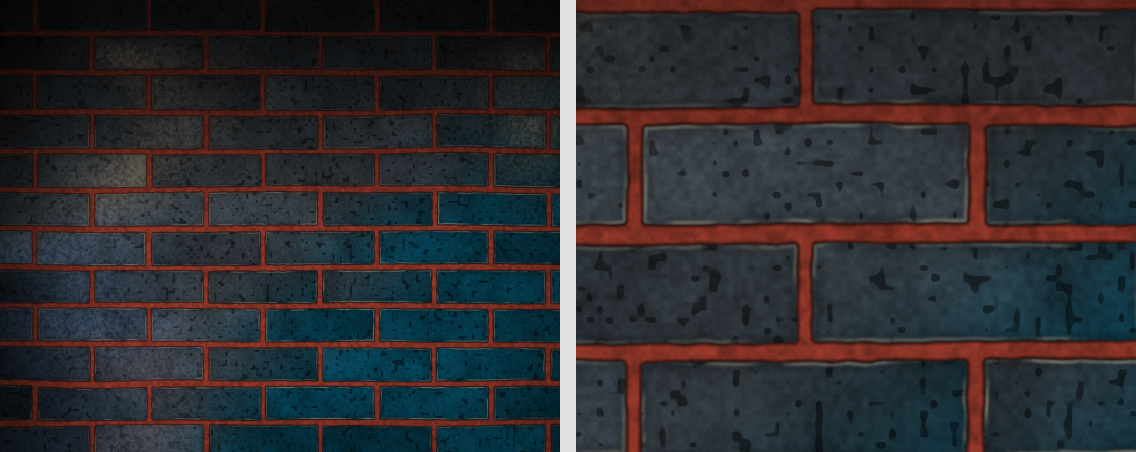
Left, the full canvas; right, a detail of the centre.
Give the GLSL for this texture, as a Shadertoy shader.

```glsl
// Layout, in canvas heights
const vec2 PITCH = vec2(0.2524, 0.0860);
const vec2 JOINT = vec2(0.0125, 0.0140);
const vec2 START = vec2(0.307, 0.118);   // in pitches, from the top left
const float CORNER = 0.003;
const float JITTER = 0.0030;
const float WAVE = 0.07;
const float RIM_WIDTH = 0.0016;

// Glaze and mortar
const vec3 SLATE = vec3(0.205, 0.235, 0.260);
const vec3 NAVY = vec3(0.125, 0.175, 0.235);
const vec3 TEAL = vec3(0.015, 0.225, 0.295);
const vec3 BEIGE = vec3(0.47, 0.42, 0.37);
const vec3 STEEL = vec3(0.33, 0.43, 0.54);
const vec3 MAUVE = vec3(0.36, 0.34, 0.38);
const vec3 RIM = vec3(0.56, 0.53, 0.46);
const vec3 MORTAR = vec3(0.52, 0.195, 0.145);
const float GRAIN = 0.45;

float hash(vec2 p) {
    vec3 q = fract(p.xyx * 0.1031);
    q += dot(q, q.yzx + 33.33);
    return fract((q.x + q.y) * q.z);
}

float noise(vec2 p) {
    vec2 i = floor(p), f = fract(p);
    f = f * f * (3.0 - 2.0 * f);
    return mix(mix(hash(i), hash(i + vec2(1, 0)), f.x),
               mix(hash(i + vec2(0, 1)), hash(i + vec2(1, 1)), f.x), f.y);
}

float fbm(vec2 p) {
    float sum = 0.0, amp = 0.5;
    for (int i = 0; i < 4; i++) {
        sum += amp * noise(p);
        p = p * 2.03 + 17.3;
        amp *= 0.5;
    }
    return sum / 0.9375;
}

float bump(float x, float width) {
    x /= width;
    return exp(-x * x);
}

float roundBox(vec2 p, vec2 halfSize, float r) {
    vec2 q = abs(p) - halfSize + r;
    return length(max(q, 0.0)) + min(max(q.x, q.y), 0.0) - r;
}

// Dim at the top and the left, brightest in the lower middle
float lighting(vec2 p) {
    float fall = mix(0.20, 1.0, 1.0 - smoothstep(0.42, 1.0, p.y));
    float left = mix(0.35, 1.0, smoothstep(-0.08, 0.30, p.x));
    float right = 1.0 - 0.25 * smoothstep(0.95, 1.30, p.x);
    return fall * left * right * mix(0.85, 1.0, smoothstep(0.0, 0.2, p.y));
}

vec3 glaze(vec2 p, vec2 local, vec2 id, float light) {
    float h1 = hash(id + 31.0), h2 = hash(id + 57.0), h3 = hash(id + 83.0);
    float fine = fbm(p * 190.0);
    float cloud = fbm(p * 22.0 + id * 5.0);

    // Body colour drifts from slate to navy and teal
    float teal = smoothstep(0.10, 0.50, p.x - 1.2 * p.y + 0.22 * (h1 - 0.5));
    float navy = (1.0 - smoothstep(0.1, 0.5, p.x)) * (1.0 - smoothstep(0.3, 0.6, p.y));
    vec3 body = mix(mix(SLATE, NAVY, navy), TEAL, teal);
    body *= 0.82 + 0.36 * h2 + 0.5 * (h3 - 0.5) * local.x / PITCH.x;
    body *= 1.0 + GRAIN * (fine - 0.5) + 0.5 * (cloud - 0.5);

    // Reflections follow a winding band, broken up tile by tile
    float axis = 0.28 - 0.12 * cos(9.0 * (p.y - 0.4)) + 0.14 * (h1 - 0.5);
    float sheen = bump(p.x - axis, 0.13) * mix(0.35, 1.0, h2);
    sheen += bump(p.x - 1.18, 0.09) * bump(p.y - 0.74, 0.15) * mix(0.3, 1.0, h3);
    sheen *= 1.0 - smoothstep(0.87, 0.95, p.y);
    float ripple = noise(vec2(p.x * 85.0 + 3.0 * cloud, p.y * 14.0));
    float crust = smoothstep(0.25, 0.75, fine);
    sheen *= 0.25 + 0.5 * crust + 0.45 * mix(cloud, ripple, h3);
    vec3 glow = mix(STEEL, BEIGE, smoothstep(0.42, 0.60, p.y));
    glow = mix(MAUVE, glow, smoothstep(0.18, 0.33, p.y + 0.25 * (0.3 - p.x)));

    // Small dark pits
    body *= 1.0 - 0.45 * smoothstep(0.76, 0.86, noise(p * 130.0 + 9.0));
    return mix(body * light, glow * mix(light, 1.0, 0.35), clamp(sheen, 0.0, 0.85));
}

void mainImage(out vec4 fragColor, in vec2 fragCoord) {
    vec2 p = fragCoord / iResolution.y;
    float aa = 1.0 / iResolution.y;

    // Running bond, with slightly wavy courses
    vec2 grid = vec2(p.x, 1.0 - p.y) / PITCH + vec2(-START.x, START.y);
    grid.y += WAVE * (noise(p * vec2(5.0, 7.0)) - 0.5);
    grid.x -= 0.5 * mod(floor(grid.y), 2.0);
    vec2 id = floor(grid);
    vec2 local = (fract(grid) - 0.5) * PITCH;
    local += JITTER * (vec2(hash(id), hash(id + 11.0)) - 0.5);
    float d = roundBox(local, 0.5 * (PITCH - JOINT), CORNER);
    d += 0.0016 * (noise(p * 75.0) - 0.5);

    float light = lighting(p);

    // Mortar, shaded where it meets the tiles
    float grit = fbm(p * 140.0 + 41.0);
    vec3 mortar = MORTAR * mix(light, 1.0, 0.12) * (0.72 + 0.55 * grit);
    mortar *= mix(0.45, 1.0, smoothstep(0.0, 0.0035, d));

    // Tile face with a worn pale rim
    vec3 tile = glaze(p, local, id, light);
    tile *= mix(0.78, 1.0, smoothstep(0.0, 0.010, -d));
    float wear = smoothstep(0.25, 0.7, fbm(p * 38.0 + 5.0)) * mix(0.4, 1.0, hash(id + 7.0));
    tile = mix(tile, RIM * light, 0.75 * wear * bump(d + 0.0018, RIM_WIDTH));

    fragColor = vec4(mix(tile, mortar, smoothstep(-aa, aa, d)), 1.0);
}
```
